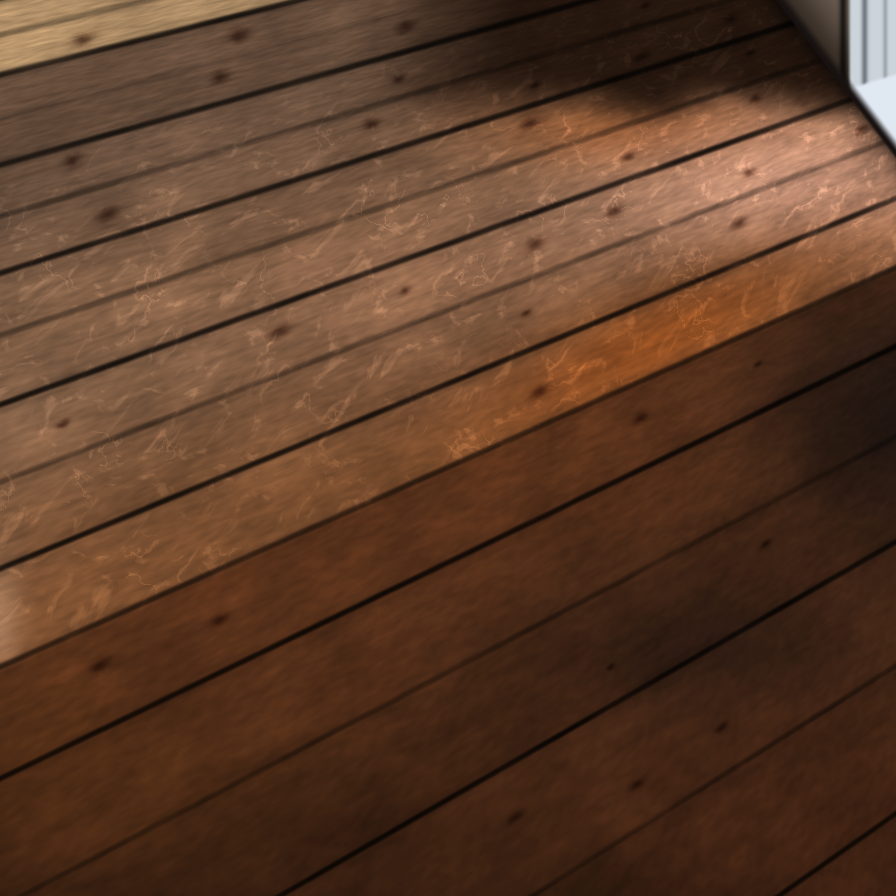
Write a three.js fragment shader that draws this texture.

```glsl
varying vec2 vUv;

#define SEAM_WIDTH 0.0032
#define GRAIN 0.16
#define SCUFF 0.30
#define KNOT_DENSITY 0.42
#define CONVERGENCE 0.2965
#define BOARD_SLOPE 0.5215

float hash(vec2 p) {
  return fract(sin(dot(p, vec2(127.1, 311.7))) * 43758.55);
}

vec2 gradient(vec2 p) {
  float a = 6.2832 * hash(p);
  return vec2(cos(a), sin(a));
}

float gnoise(vec2 p) {
  vec2 i = floor(p), f = fract(p);
  vec2 w = f * f * f * (f * (f * 6.0 - 15.0) + 10.0);
  vec2 e = vec2(0.0, 1.0);
  float low = mix(dot(gradient(i), f), dot(gradient(i + e.yx), f - e.yx), w.x);
  float high = mix(dot(gradient(i + e), f - e), dot(gradient(i + e.yy), f - e.yy), w.x);
  return mix(low, high, w.y);
}

float fbm(vec2 p) {
  float sum = 0.0, amp = 0.6;
  for (int k = 0; k < 4; k++) {
    sum += amp * gnoise(p);
    p = p * 2.03 + 7.3;
    amp *= 0.55;
  }
  return sum;
}

float blob(vec2 p, vec2 center, vec2 radius) {
  vec2 q = (p - center) / radius;
  return exp(-dot(q, q));
}

// Soft pools of sun and shade over the boards
vec3 floorLight(vec2 p, float n) {
  float sunny = smoothstep(14.92, 15.08, n);
  vec3 shade = mix(vec3(0.20, 0.11, 0.06), vec3(0.35, 0.195, 0.105), smoothstep(-0.05, 0.38, p.y));
  shade = mix(shade, vec3(0.34, 0.19, 0.09), 0.7 * blob(p, vec2(0.08, 0.14), vec2(0.22, 0.12)));
  shade = mix(shade, vec3(0.14, 0.085, 0.06), 0.75 * blob(p, vec2(0.80, 0.28), vec2(0.24, 0.11)));
  shade = mix(shade, vec3(0.10, 0.07, 0.06), 0.9 * blob(p, vec2(1.03, 0.54), vec2(0.20, 0.17)));
  shade = mix(shade, vec3(0.28, 0.15, 0.085), 0.7 * blob(p, vec2(0.93, 0.06), vec2(0.24, 0.12)));

  vec3 sun = mix(vec3(0.47, 0.30, 0.18), vec3(0.49, 0.36, 0.265), smoothstep(15.0, 18.0, n));
  sun = mix(sun, vec3(0.41, 0.31, 0.24), smoothstep(18.5, 21.5, n));
  sun = mix(sun, vec3(0.54, 0.38, 0.28), 0.6 * blob(p, vec2(0.48, 0.67), vec2(0.25, 0.12)));
  sun = mix(sun, vec3(0.56, 0.29, 0.11), 0.8 * blob(p, vec2(0.73, 0.855), vec2(0.17, 0.045)));
  sun = mix(sun, vec3(0.76, 0.56, 0.46), 0.95 * blob(p, vec2(0.90, 0.795), vec2(0.24, 0.095)));
  sun = mix(sun, vec3(0.55, 0.29, 0.12), 0.9 * blob(vec2(p.x, n), vec2(0.73, 15.4), vec2(0.20, 0.75)));
  sun = mix(sun, vec3(0.66, 0.50, 0.38), 0.7 * blob(p, vec2(0.0, 0.31), vec2(0.025, 0.07)));

  // Deep shadow along the far wall
  float ragged = 0.03 * fbm(p * 9.0);
  float far = smoothstep(0.855, 0.915, p.y + ragged) * smoothstep(0.36, 0.60, p.x + ragged);
  sun = mix(sun, vec3(0.15, 0.09, 0.055), far);
  sun = mix(sun, vec3(0.72, 0.58, 0.42), smoothstep(23.94, 24.08, n));
  return mix(shade, sun, sunny);
}

// Wall panel, door frame and sill
vec3 doorway(vec2 p, float depth) {
  vec3 panel = mix(vec3(0.20, 0.16, 0.13), vec3(0.40, 0.35, 0.31), smoothstep(0.0, 0.06, depth));
  float groove = blob(vec2(p.x), vec2(0.965), vec2(0.005)) + 0.5 * blob(vec2(p.x), vec2(0.988), vec2(0.004));
  vec3 frame = vec3(0.80, 0.83, 0.86) - 0.35 * groove;
  float sill = smoothstep(-0.003, 0.003, 0.905 + 0.3 * (p.x - 0.96) - p.y);
  frame = mix(frame, vec3(0.88, 0.91, 0.95), sill);
  vec3 col = mix(panel, frame, smoothstep(0.945, 0.951, p.x));
  col *= 1.0 - 0.7 * blob(vec2(p.x), vec2(0.941), vec2(0.006));
  return mix(vec3(0.09, 0.07, 0.065), col, smoothstep(0.003, 0.014, depth));
}

void main() {
  vec2 p = vUv;

  // Board coordinates: run goes along the planks, n counts across them
  float narrowing = 1.0 - CONVERGENCE * p.x;
  float drop = 1.0 - (p.y - BOARD_SLOPE * p.x) / narrowing;
  float n = 27.3 / (drop + 1.04) - 0.3;
  float run = p.x / narrowing;
  float board = floor(n);
  float boardWidth = (drop + 1.04) * (drop + 1.04) / 27.3;
  float sunny = smoothstep(14.9, 15.1, n);
  vec3 col = floorLight(p, n);

  // Plank tone, long grain and blotches
  float grain = fbm(vec2(run * 13.0 + board * 5.7, n * 7.0));
  float fine = gnoise(vec2(run * 55.0, n * 16.0));
  col *= 1.0 + 0.12 * (hash(vec2(board, 3.0)) - 0.5) + GRAIN * (1.4 * grain + 0.6 * fine);
  col *= 1.0 + 0.28 * fbm(p * 8.0 + 4.0);

  // Pale worn flecks and curved scratches
  float wear = smoothstep(0.08, 0.42, fbm(vec2(run * 32.0, n * 3.6) + 1.5 * gnoise(p * 19.0)));
  float scratch = 1.0 - smoothstep(0.0, 0.07, abs(gnoise(p * vec2(24.0, 20.0) + fbm(p * 30.0))));
  scratch *= smoothstep(0.08, 0.35, gnoise(p * 15.0 + 9.0));
  float worn = mix(0.12, 1.0, sunny) * (1.0 - smoothstep(20.0, 23.0, n));
  col += SCUFF * worn * (0.6 * wear + 0.55 * scratch) * (col + 0.1);

  // Scattered knots
  vec2 cell = vec2(floor(run * 5.0), board);
  vec2 spot = vec2(0.25 + 0.5 * hash(cell + 8.1), 0.3 + 0.4 * hash(cell + 2.7));
  vec2 offset = (vec2(fract(run * 5.0), fract(n)) - spot) * vec2(0.2, boardWidth);
  offset += 0.004 * vec2(fbm(p * 60.0), fbm(p * 60.0 + 5.0));
  float knot = blob(offset, vec2(0.0), vec2(0.013, 0.007) * (0.6 + 0.6 * hash(cell + 6.0)));
  knot *= step(hash(cell + 1.3), KNOT_DENSITY);
  col = mix(col, col * vec3(0.46, 0.36, 0.32), 0.85 * knot);

  // Dark seams with uneven strength
  float seam = floor(n + 0.5);
  float gap = abs(n - seam) * boardWidth * narrowing * 0.9;
  float strength = 0.62 + 0.22 * sin(seam * 3.1416 + 1.5708) + 0.25 * gnoise(vec2(run * 9.0, seam * 3.7));
  strength = mix(strength, 0.92, blob(vec2(seam), vec2(14.5), vec2(0.8)));
  strength *= seam == 23.0 ? 0.3 : 1.0;
  float line = 1.0 - smoothstep(0.25 * SEAM_WIDTH, 1.6 * SEAM_WIDTH, gap);
  col *= 1.0 - strength * (0.72 * line + 0.16 * exp(-gap / 0.008));

  // Corner beyond the floor edge
  float depth = ((p.x - 0.866) * 1.31 + p.y - 1.0) / 1.65;
  col *= 1.0 - 0.55 * exp(-abs(depth) / 0.012);
  col = mix(col, doorway(p, depth), smoothstep(-0.002, 0.002, depth));
  gl_FragColor = vec4(clamp(col, 0.0, 1.0), 1.0);
}
```
